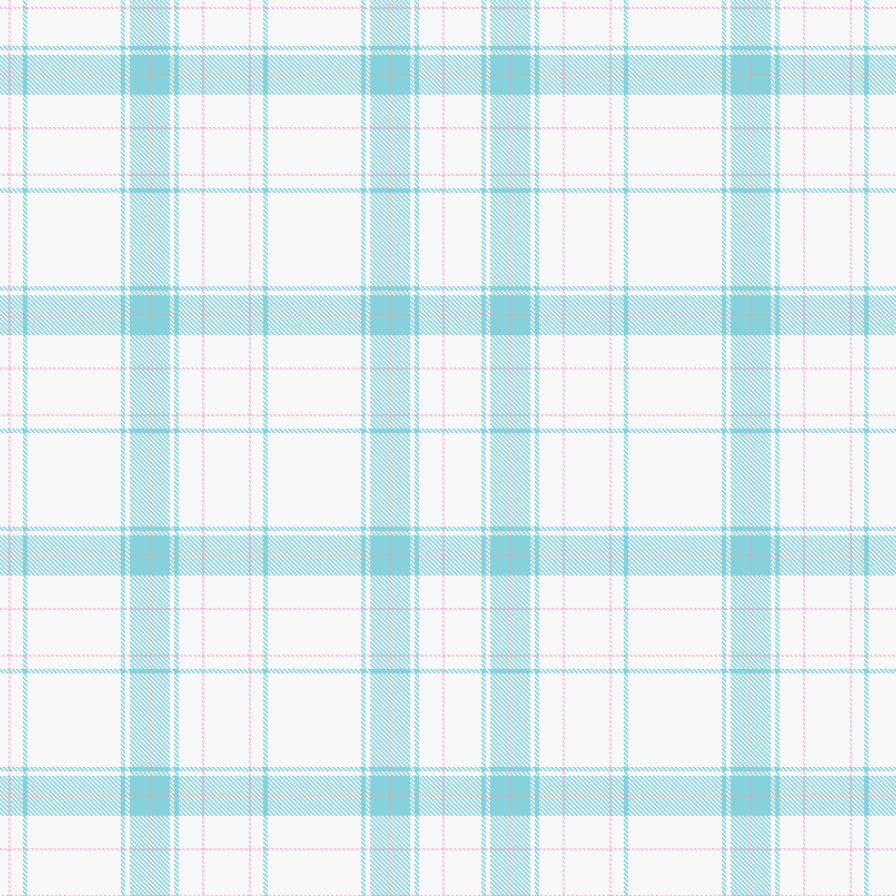
This pattern is drawn by a three.js fragment shader. Its source:

```glsl
// Woven plaid: teal bands, thin teal and pink lines on an off-white ground.
// Each axis has its own thread order; a 2/2 twill picks warp or weft per thread
// crossing, and box supersampling smooths the weave at any size.
varying vec2 vUv;

// All lengths below are counted in threads.
const float THREADS = 805.2;             // threads along one side of the canvas
const float CELL = 216.0;                // one repeat of the stripe order
const float SEAM_SHIFT = 108.0;          // half a repeat is skipped at the seam
const float CELL_START = -42.0;          // seam and cell start before the band centre
const vec2 ANCHOR = vec2(458.6, 67.2);   // first band after the seam, from left and top

const float BAND_HALF = 18.0;
const float TEAL_HALF = 2.0;
const float PINK_HALF = 1.0;
const float CENTRE_HALF = 1.0;
const float EDGE_LINE = 24.0;            // teal lines flanking the band
const float PINK_A = 48.0;
const float PINK_B = 90.0;
const float FAR_LINE = 104.0;            // lone teal line

const float TWILL = 4.0;                 // twill repeat, half of it warp
const int SAMPLES = 5;                   // supersamples per axis

const vec3 GROUND = vec3(0.972, 0.973, 0.973);
const vec3 TEAL = vec3(0.525, 0.82, 0.863);
const vec3 PINK = vec3(0.97, 0.73, 0.85);
const vec3 CENTRE = vec3(0.77, 0.71, 0.69);

bool inStripe(float d, float centre, float halfWidth) {
  return abs(d - centre) < halfWidth;
}

// Colour of the thread at signed distance p from the anchor band
vec3 threadColour(float p, bool bothEdges) {
  if (p < CELL_START) p += SEAM_SHIFT;
  float d = mod(p - CELL_START, CELL) + CELL_START;

  if (inStripe(d, 0.0, CENTRE_HALF)) return CENTRE;
  if (inStripe(d, 0.0, BAND_HALF)) return TEAL;
  if (inStripe(d, -EDGE_LINE, TEAL_HALF)) return TEAL;
  if (bothEdges && inStripe(d, EDGE_LINE, TEAL_HALF)) return TEAL;
  if (inStripe(d, FAR_LINE, TEAL_HALF)) return TEAL;
  if (inStripe(d, PINK_A, PINK_HALF)) return PINK;
  if (inStripe(d, PINK_B, PINK_HALF)) return PINK;
  return GROUND;
}

// Warp or weft colour, whichever lies on top at p
vec3 weave(vec2 p) {
  vec2 thread = floor(p);
  bool warpOnTop = mod(thread.x - thread.y, TWILL) < 0.5 * TWILL;
  return warpOnTop ? threadColour(p.x, true) : threadColour(p.y, false);
}

void main() {
  vec2 p = vec2(vUv.x, 1.0 - vUv.y) * THREADS - ANCHOR;
  vec2 footprint = fwidth(p);

  // Average the weave over the pixel footprint
  vec3 sum = vec3(0.0);
  for (int j = 0; j < SAMPLES; j++) {
    for (int i = 0; i < SAMPLES; i++) {
      vec2 offset = (vec2(float(i), float(j)) + 0.5) / float(SAMPLES) - 0.5;
      sum += weave(p + offset * footprint);
    }
  }
  gl_FragColor = vec4(sum / float(SAMPLES * SAMPLES), 1.0);
}
```
